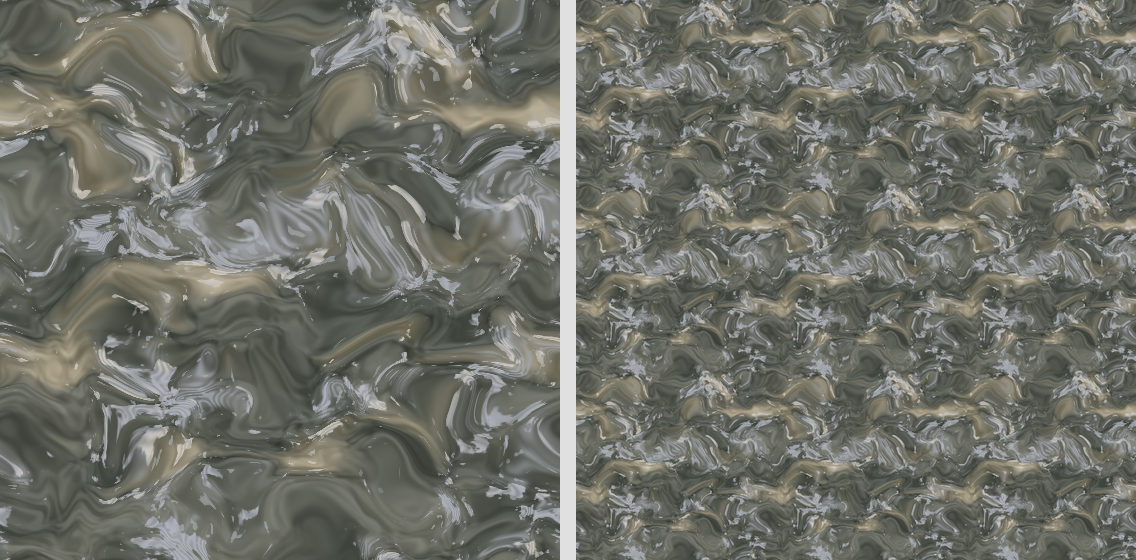
Left: one tile. Right: repeated 3 by 3.
A WebGL 2 fragment shader for this texture:

```glsl
#version 300 es
precision highp float;
// Murky silt-laden water with swirling foam veils and broken froth, tiling in both directions.

uniform vec2 u_resolution;
out vec4 fragColor;

float hash(vec2 cell, float seed) {
    vec3 p = fract(vec3(cell, seed) * vec3(0.1031, 0.1030, 0.0973));
    p += dot(p, p.yzx + 33.33);
    return fract((p.x + p.y) * p.z);
}

// Slope of the random gradient at a wrapped lattice corner.
float corner(vec2 cell, vec2 offset, vec2 freq, float seed) {
    float angle = 6.2832 * hash(mod(cell, freq), seed);
    return dot(vec2(cos(angle), sin(angle)), offset);
}

// Gradient noise that repeats over the unit square.
float noise(vec2 uv, vec2 freq, float seed) {
    vec2 p = uv * freq;
    vec2 cell = floor(p);
    vec2 f = p - cell;
    vec2 w = f * f * f * (f * (f * 6.0 - 15.0) + 10.0);
    vec2 x = vec2(1.0, 0.0);
    vec2 y = vec2(0.0, 1.0);
    float low = mix(corner(cell, f, freq, seed), corner(cell + x, f - x, freq, seed), w.x);
    float high = mix(corner(cell + y, f - y, freq, seed), corner(cell + 1.0, f - 1.0, freq, seed), w.x);
    return mix(low, high, w.y);
}

float fbm(vec2 uv, vec2 freq, float seed, int octaves) {
    float sum = 0.0;
    float amplitude = 1.0;
    for (int i = 0; i < octaves; i++) {
        sum += amplitude * noise(uv, freq, seed + float(i) * 17.0);
        freq *= 2.0;
        amplitude *= 0.5;
    }
    return sum;
}

vec2 drift(vec2 uv, vec2 freq, float seed) {
    return vec2(fbm(uv, freq, seed, 2), fbm(uv, freq, seed + 5.0, 2));
}

void main() {
    vec2 uv = gl_FragCoord.xy / u_resolution;

    // Large swell, then tighter eddies folded into it
    vec2 flow = uv + 0.1 * drift(uv, vec2(4.0, 5.0), 1.0);
    vec2 eddy = flow + 0.07 * drift(flow, vec2(9.0, 10.0), 2.0);
    vec2 surface = mix(flow, eddy, 0.5);

    // Murky water
    float depth = fbm(surface, vec2(4.0, 6.0), 3.0, 4);
    vec3 colour = mix(vec3(0.31, 0.33, 0.30), vec3(0.425, 0.43, 0.39), smoothstep(-0.35, 0.5, depth));

    // Silt banks, elongated across, with dark rims and pale tops
    float silt = fbm(surface, vec2(3.0, 7.0), 4.0, 4);
    colour = mix(colour, vec3(0.50, 0.475, 0.395), 0.9 * smoothstep(0.03, 0.42, silt));
    colour = mix(colour, vec3(0.68, 0.64, 0.55), 0.85 * smoothstep(0.3, 0.62, silt + 0.35 * depth));
    colour *= 1.0 - 0.15 * smoothstep(0.07, 0.0, abs(silt - 0.05));

    // Ripple shading
    vec2 rippleFreq = vec2(9.0, 14.0);
    float slope = fbm(eddy + vec2(0.003, 0.006), rippleFreq, 6.0, 3) - fbm(eddy, rippleFreq, 6.0, 3);
    colour += 0.4 * clamp(slope, -0.17, 0.17);

    // Translucent veils combed into fine bent strands
    float patches = fbm(flow, vec2(5.0, 6.0), 8.0, 3);
    float film = fbm(eddy, vec2(9.0, 8.0), 9.0, 2);
    float strands = 0.5 + 0.5 * sin(52.0 * film + 14.0 * depth);
    float body = smoothstep(-0.2, 0.3, fbm(eddy, vec2(15.0, 12.0), 10.0, 4));
    float veil = smoothstep(-0.08, 0.38, patches + 0.35 * film) * body * mix(0.4, 1.0, strands);
    colour = mix(colour, vec3(0.65, 0.665, 0.695), 0.82 * veil);

    // Froth filaments torn into lace and crumbs
    float grain = fbm(surface, vec2(30.0, 38.0), 11.0, 4);
    float seam = abs(fbm(eddy, vec2(7.0, 9.0), 12.0, 3));
    float froth = smoothstep(0.0, 0.16, 0.65 * patches + 0.75 * grain - 1.9 * seam - 0.02);
    vec3 frothColour = mix(vec3(0.69, 0.705, 0.745), vec3(0.82, 0.80, 0.77), smoothstep(0.0, 0.4, silt + 0.4 * grain));
    colour = mix(colour, frothColour, froth * mix(0.6, 0.92, strands));

    // Stray flecks around the foam
    float flecks = smoothstep(0.3, 0.42, fbm(surface, vec2(72.0, 88.0), 13.0, 2) + 0.3 * patches - 0.12);
    colour = mix(colour, vec3(0.66, 0.67, 0.69), 0.65 * flecks * smoothstep(-0.2, 0.1, patches));

    fragColor = vec4(clamp(colour, 0.0, 1.0), 1.0);
}
```
